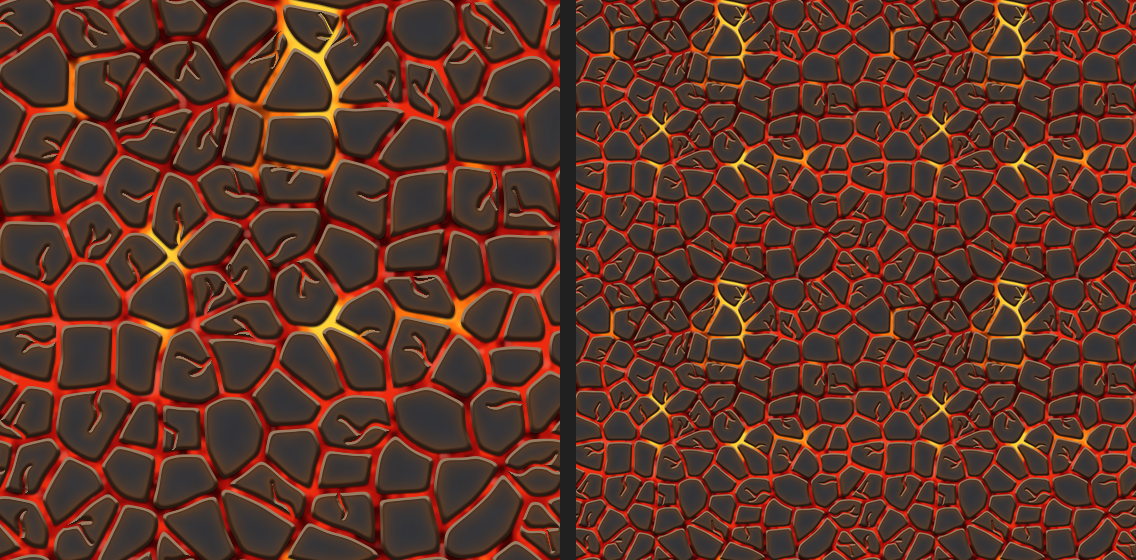
Left: one tile. Right: repeated 2 by 2.
Reproduce this texture procedurally as a three.js fragment shader.

```glsl
// Cracked dark stone crust with glowing lava in the seams, tiling both ways.
varying vec2 vUv;

const float CELLS = 10.0;          // plates across the canvas
const float JITTER = 0.86;         // irregularity of the plates
const float ROUNDING = 26.0;       // higher gives sharper plate corners
const float CRACK_MIN = 0.0030;    // crack half width, canvas units
const float CRACK_MAX = 0.0058;
const float RIM = 0.0046;          // width of the bevelled lip
const float SOFT = 0.0011;         // edge smoothing
const float GLOW_REACH = 0.0125;   // falloff of the warm halo
const float TWIG_SHARE = 0.5;      // plates with a side crack
const vec2 LIGHT_DIR = vec2(-0.22, 0.975);

const vec3 STONE = vec3(0.195, 0.202, 0.222);
const vec3 GLOW = vec3(0.43, 0.255, 0.125);
const vec3 LIP_LIGHT = vec3(0.60, 0.49, 0.385);
const vec3 LIP_DARK = vec3(0.135, 0.085, 0.06);
const vec3 LAVA_DARK = vec3(0.24, 0.01, 0.01);
const vec3 LAVA_RED = vec3(0.68, 0.06, 0.04);
const vec3 LAVA_BRIGHT = vec3(0.93, 0.17, 0.06);
const vec3 LAVA_ORANGE = vec3(1.0, 0.46, 0.06);
const vec3 LAVA_YELLOW = vec3(1.0, 0.83, 0.22);
const vec3 LAVA_PALE = vec3(0.96, 0.52, 0.44);

vec2 hash2(vec2 p) {
  vec3 q = fract(vec3(p.xyx) * vec3(0.1031, 0.1030, 0.0973));
  q += dot(q, q.yzx + 33.33);
  return fract((q.xx + q.yz) * q.zy);
}

// Value noise with a whole number of lattice cells across the canvas.
float wrapNoise(vec2 uv, float period) {
  vec2 p = uv * period;
  vec2 i = floor(p);
  vec2 f = p - i;
  f = f * f * (3.0 - 2.0 * f);
  vec2 lo = mod(i, period) + period;
  vec2 hi = mod(i + 1.0, period) + period;
  return mix(mix(hash2(lo).x, hash2(vec2(hi.x, lo.y)).x, f.x),
             mix(hash2(vec2(lo.x, hi.y)).x, hash2(hi).x, f.x), f.y);
}

vec2 seedPoint(vec2 cell) {
  return cell + 0.5 + JITTER * (hash2(mod(cell, CELLS) + 3.0) - 0.5);
}

// Signed distance to a segment whose radius tapers from a to b.
float taper(vec2 p, vec2 a, vec2 b, float ra, float rb) {
  vec2 ab = b - a;
  float t = clamp(dot(p - a, ab) / dot(ab, ab), 0.0, 1.0);
  return length(p - a - ab * t) - mix(ra, rb, t);
}

// Side crack that runs from the plate border inward, sometimes forked.
float twig(vec2 p, vec2 cell) {
  vec2 pick = hash2(mod(cell, CELLS) + 41.0);
  vec2 form = hash2(mod(cell, CELLS) + 67.0);
  if (pick.x > TWIG_SHARE) return 1.0;
  float c = cos(6.2832 * pick.y);
  float s = sin(6.2832 * pick.y);
  p = vec2(c * p.x + s * p.y, c * p.y - s * p.x);
  p.y += 0.045 * sin(11.0 * p.x + 6.28 * form.x);
  vec2 fork = vec2(0.14 + 0.12 * form.y, 0.0);
  float d = taper(p, vec2(0.9, 0.0), fork, 0.05, 0.022);
  d = min(d, taper(p, fork, vec2(-0.1, 0.08 + 0.12 * form.x), 0.022, 0.003));
  if (form.x > 0.4)
    d = min(d, taper(p, fork + vec2(0.07, 0.0), vec2(0.0, -0.19), 0.02, 0.003));
  return d;
}

// Height over the crack border: below zero in lava, above zero on stone.
float crust(vec2 uv) {
  vec2 warp = vec2(wrapNoise(uv, 17.0), wrapNoise(uv, 19.0)) - 0.5;
  vec2 p = (uv + 0.009 * warp) * CELLS;
  vec2 base = floor(p);
  vec2 home = base;
  vec2 toHome = vec2(9.0);
  for (int y = -1; y <= 1; y++)
    for (int x = -1; x <= 1; x++) {
      vec2 cell = base + vec2(float(x), float(y));
      vec2 r = seedPoint(cell) - p;
      if (dot(r, r) < dot(toHome, toHome)) { toHome = r; home = cell; }
    }
  // Smooth minimum of the border distances rounds the corners.
  float sum = 0.0;
  for (int y = -2; y <= 2; y++)
    for (int x = -2; x <= 2; x++) {
      if (x == 0 && y == 0) continue;
      vec2 r = seedPoint(home + vec2(float(x), float(y))) - p;
      sum += exp(-ROUNDING * dot(0.5 * (r + toHome), normalize(r - toHome)));
    }
  float border = -log(sum) / (ROUNDING * CELLS);
  border -= mix(CRACK_MIN, CRACK_MAX, wrapNoise(uv, 13.0));
  return min(border, twig(-toHome, home) / CELLS);
}

vec3 lava(vec2 uv) {
  float mottle = 0.6 * wrapNoise(uv, 31.0) + 0.4 * wrapNoise(uv, 67.0);
  float heat = mottle + 0.5 * (wrapNoise(uv, 5.0) - 0.45);
  vec3 col = mix(LAVA_DARK, LAVA_RED, smoothstep(0.08, 0.42, heat));
  col = mix(col, LAVA_BRIGHT, smoothstep(0.4, 0.7, heat));
  col = mix(col, LAVA_PALE, 0.45 * smoothstep(0.72, 0.95, wrapNoise(uv, 43.0)));
  float ember = smoothstep(0.74, 0.96, wrapNoise(uv, 7.0) + 0.12 * (mottle - 0.5));
  col = mix(col, LAVA_ORANGE, smoothstep(0.0, 0.5, ember));
  return mix(col, LAVA_YELLOW, smoothstep(0.5, 1.0, ember));
}

void main() {
  const float STEP = 0.0012;
  float h = crust(vUv);
  vec2 slope = vec2(crust(vUv + vec2(STEP, 0.0)), crust(vUv + vec2(0.0, STEP))) - h;
  float facing = -dot(slope / max(length(slope), 0.00001), LIGHT_DIR);

  // Stone plate with a warm, uneven halo along its border.
  float halo = exp(-max(h - 0.004, 0.0) / GLOW_REACH);
  halo *= 0.55 + 0.5 * wrapNoise(vUv, 23.0);
  vec3 stone = mix(STONE, GLOW, halo) * (0.97 + 0.06 * wrapNoise(vUv, 37.0));

  // Bevelled lip: lit below each crack, shaded above it.
  float shade = 1.0 - smoothstep(RIM * 0.7, RIM * 2.0, h);
  stone = mix(stone, LIP_DARK, shade * (0.5 + 0.4 * smoothstep(-0.2, 0.5, -facing)));
  float lip = 1.0 - smoothstep(RIM - SOFT, RIM + SOFT, h);
  stone = mix(stone, LIP_LIGHT, lip * smoothstep(-0.05, 0.5, facing));

  // Lava, darkened under the upper lip.
  float overhang = smoothstep(-0.0035, 0.0, h) * smoothstep(0.0, 0.6, -facing);
  vec3 molten = lava(vUv) * (1.0 - 0.45 * overhang);
  gl_FragColor = vec4(mix(molten, stone, smoothstep(-SOFT, SOFT, h)), 1.0);
}
```
